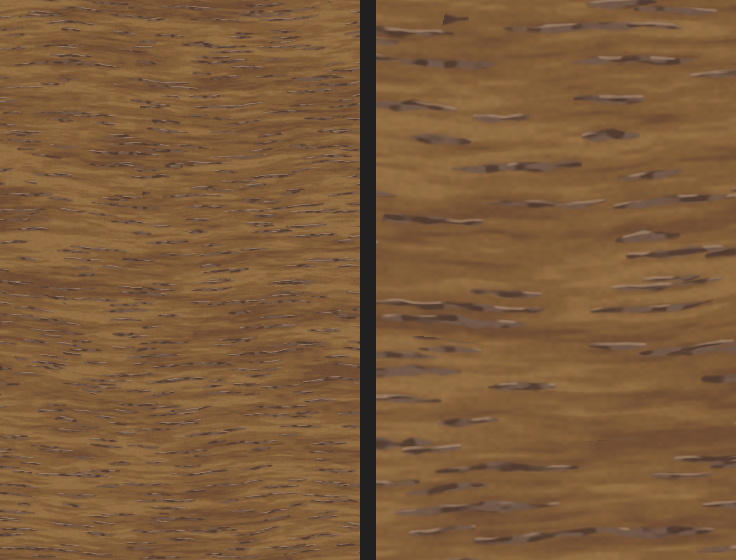
Left, the full canvas; right, a detail of the centre.
Write a Shadertoy shader that draws this texture.

```glsl
#define LIGHT_WOOD vec3(0.575, 0.430, 0.262)
#define MID_WOOD   vec3(0.505, 0.362, 0.218)
#define DARK_WOOD  vec3(0.435, 0.300, 0.200)
#define PORE_DARK  vec3(0.310, 0.225, 0.185)
#define PORE_GREY  vec3(0.440, 0.345, 0.290)
#define PORE_PALE  vec3(0.640, 0.520, 0.420)
#define PORE_CELL  vec2(0.135, 0.025)
#define PORE_WIDTH 0.0031
#define PORE_FILL  0.70
#define PORE_LAYERS 3

float hash(vec2 p) {
    vec3 q = fract(p.xyx * vec3(0.1031, 0.1030, 0.0973));
    q += dot(q, q.yzx + 33.33);
    return fract((q.x + q.y) * q.z);
}

float valueNoise(vec2 p) {
    vec2 i = floor(p), f = fract(p);
    f = f * f * (3.0 - 2.0 * f);
    return mix(mix(hash(i), hash(i + vec2(1, 0)), f.x),
               mix(hash(i + vec2(0, 1)), hash(i + vec2(1, 1)), f.x), f.y);
}

// Layered sines bend the fibres into a shallow valley with small ripples
vec2 followGrain(vec2 p) {
    float bend = 0.008 * cos(9.7 * p.x + 0.8 * sin(5.0 * p.y))
               + 0.0022 * sin(23.0 * p.x + 19.0 * p.y)
               + 0.0008 * sin(71.0 * p.x - 47.0 * p.y);
    return vec2(p.x, p.y - bend);
}

// Fine, long fibres over broad soft patches
vec3 woodColour(vec2 g) {
    float tone = 0.24 * valueNoise(g * vec2(5.0, 16.0))
               + 0.30 * valueNoise(g * vec2(8.0, 75.0) + 17.0)
               + 0.28 * valueNoise(g * vec2(18.0, 190.0) + 41.0)
               + 0.18 * valueNoise(g * vec2(60.0, 340.0) + 73.0);
    vec3 colour = mix(DARK_WOOD, MID_WOOD, smoothstep(0.26, 0.46, tone));
    return mix(colour, LIGHT_WOOD, smoothstep(0.46, 0.66, tone));
}

// One tapered, ragged pore per cell: x = body, y = pale edge, z = halo
vec3 poreLayer(vec2 g, float layer, float pixel) {
    vec2 p = g / PORE_CELL + layer * vec2(7.37, 13.61) + 50.0;
    p.x += hash(vec2(floor(p.y), layer + 3.0));
    vec2 cell = floor(p), seed = cell + 101.0 * layer;
    float density = PORE_FILL + 0.5 * (valueNoise(g * vec2(6.0, 11.0) + 9.0) - 0.5);
    if (hash(seed) > density) return vec3(0);

    float size = hash(seed + 11.3);
    float halfLength = PORE_CELL.x * mix(0.13, 0.42, size * size);
    vec2 jitter = vec2(hash(seed + 23.7), hash(seed + 37.1)) - 0.5;
    vec2 d = (p - cell - 0.5) * PORE_CELL;
    d.x -= jitter.x * (PORE_CELL.x - 2.0 * halfLength);
    d.y -= jitter.y * 0.55 * PORE_CELL.y;
    d.y += 0.0022 * (valueNoise(g * vec2(45.0, 20.0) + 5.0 * layer) - 0.5);

    float along = d.x / halfLength;
    float taper = sqrt(max(0.0, 1.0 - along * along));
    float ragged = 0.25 + 1.0 * valueNoise(g * vec2(110.0, 260.0) + 31.0 * layer);
    float radius = PORE_WIDTH * mix(0.6, 1.1, hash(seed + 53.9)) * taper * ragged;
    float soft = max(pixel, 0.0013);
    float body = smoothstep(soft, -soft, abs(d.y) - radius) * smoothstep(0.0, 0.4, taper);

    // Light catches broken stretches of the upper rim
    float rim = smoothstep(0.0015, 0.0002, abs(d.y - 0.5 * radius - 0.0006));
    float broken = smoothstep(0.48, 0.72, valueNoise(g * vec2(65.0, 130.0) + seed));
    float pale = rim * broken * smoothstep(0.1, 0.5, taper);
    float halo = taper * smoothstep(0.0075, 0.001, abs(d.y));
    return vec3(body, pale, halo);
}

void mainImage(out vec4 fragColor, in vec2 fragCoord) {
    float pixel = 1.0 / iResolution.y;
    vec2 uv = fragCoord * pixel;
    vec2 grain = followGrain(uv);
    vec3 colour = woodColour(grain);

    vec3 pores = vec3(0);
    for (int i = 0; i < PORE_LAYERS; i++)
        pores = max(pores, poreLayer(grain, float(i), pixel));

    // Stained surroundings, dark hollows, then pale flecks
    float hollow = smoothstep(0.35, 0.75, valueNoise(grain * vec2(120.0, 300.0) + 7.0));
    colour = mix(colour, DARK_WOOD, 0.38 * pores.z);
    colour = mix(colour, mix(PORE_GREY, PORE_DARK, hollow), 0.92 * pores.x);
    colour = mix(colour, PORE_PALE, 0.7 * pores.y);

    // Fine surface tooth
    colour *= 0.97 + 0.06 * valueNoise(uv * vec2(300.0, 420.0));
    fragColor = vec4(colour, 1.0);
}
```
